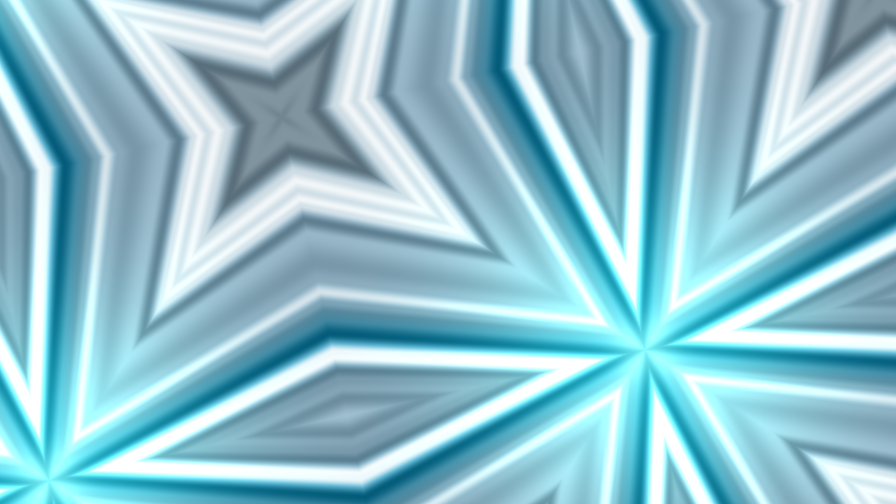
Reproduce this background procedurally as a Shadertoy shader.

```glsl
#define NODE vec2(1.280, 0.3056)  // centre of one bright burst
#define CELL 1.211                // distance between bursts
#define TILT 0.2158               // rotation of the lattice
#define SLOPE 0.19                // slope of the innermost bands
#define FAN 0.70                  // growth of slope from band to band
#define GLOW_REACH 0.265
#define CORE_RADIUS 0.050
#define GLOW_COLOR vec3(0.17, 0.47, 0.43)
#define CORE_COLOR vec3(0.30, 0.22, 0.16)

// Band profile: x is the height on the cell edge, y the brightness
const int STOPS = 23;
const vec2 PROFILE[STOPS] = vec2[STOPS](
    vec2(0.000, 0.73), vec2(0.030, 0.54), vec2(0.044, 0.63),
    vec2(0.060, 0.59), vec2(0.075, 0.49), vec2(0.097, 0.97),
    vec2(0.107, 0.96), vec2(0.137, 0.35), vec2(0.162, 0.52),
    vec2(0.174, 0.52), vec2(0.190, 0.63), vec2(0.207, 0.88),
    vec2(0.227, 0.66), vec2(0.255, 0.59), vec2(0.305, 0.71),
    vec2(0.328, 0.49), vec2(0.352, 0.88), vec2(0.363, 0.96),
    vec2(0.377, 0.87), vec2(0.393, 0.96), vec2(0.410, 0.86),
    vec2(0.443, 0.43), vec2(0.467, 0.58));

mat2 rotation(float angle) {
    float c = cos(angle), s = sin(angle);
    return mat2(c, -s, s, c);
}

// Mirror the plane into one triangle: burst (0,0), edge (.5,0), star (.5,.5)
vec2 foldCell(vec2 p) {
    p = abs(fract(p + 0.5) - 0.5);
    return vec2(max(p.x, p.y), min(p.x, p.y));
}

// Height at which the fanned line through p meets the cell edge
float bandHeight(vec2 p) {
    float u = 0.5 - p.x;
    return (p.y + SLOPE * u) / (1.0 - FAN * u);
}

float bandShade(float h) {
    float shade = PROFILE[0].y;
    for (int i = 1; i < STOPS; i++)
        shade = mix(shade, PROFILE[i].y, smoothstep(PROFILE[i - 1].x, PROFILE[i].x, h));
    return shade;
}

float bell(float x, float width) {
    return exp(-x * x / (width * width));
}

void mainImage(out vec4 fragColor, in vec2 fragCoord) {
    vec2 uv = fragCoord / iResolution.y;
    vec2 p = foldCell(rotation(TILT) * (uv - NODE) / CELL);
    float h = bandHeight(p);
    float r = length(p);

    // Steel bands, with teal in the dark channel
    float shade = bandShade(h);
    float starDist = length(p - 0.5);
    shade -= 0.06 * bell(p.x - p.y, 0.010) * bell(starDist, 0.04);
    float teal = bell(h - 0.135, 0.038);
    vec3 tint = vec3(-0.12 - 0.22 * teal, 0.0, 0.07 + 0.05 * teal);
    tint *= 1.0 - 0.35 * smoothstep(0.38, 0.46, h);
    vec3 color = shade + tint * clamp((1.0 - shade) * 3.5, 0.0, 1.0);

    // Cyan light around each burst, weaker in the dark bands
    color += GLOW_COLOR * bell(r, GLOW_REACH) * (0.4 + 0.9 * shade);
    color += CORE_COLOR * bell(r, CORE_RADIUS);
    fragColor = vec4(clamp(color, 0.0, 1.0), 1.0);
}
```
